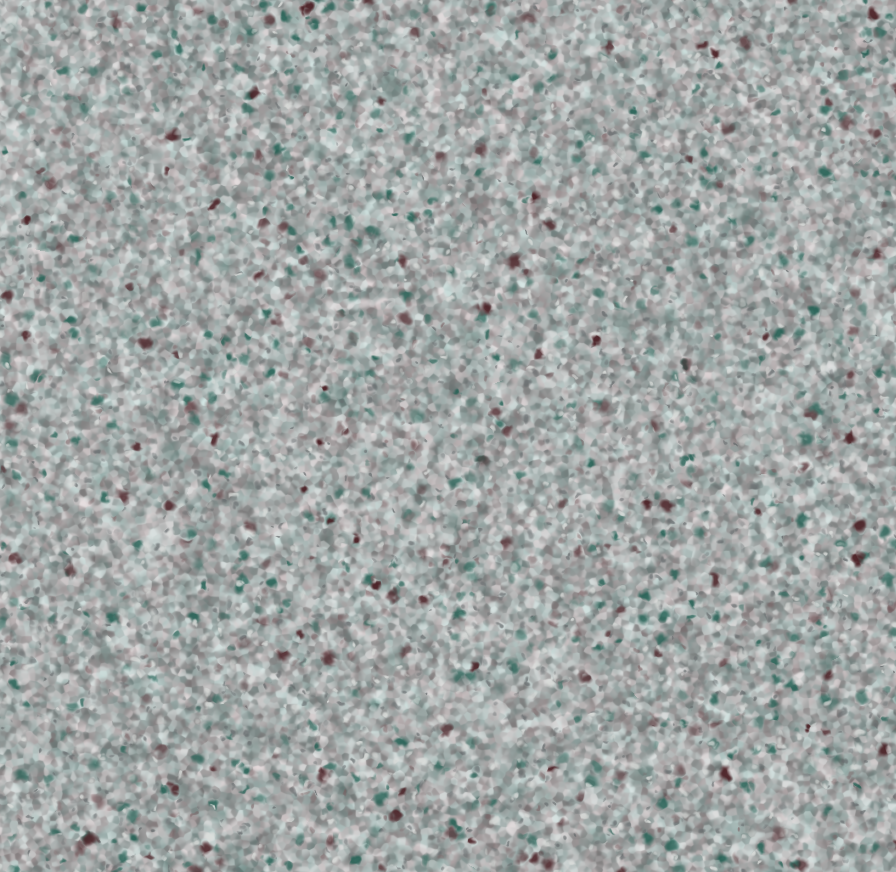
Reproduce this texture procedurally as a WebGL 2 fragment shader.

```glsl
#version 300 es
precision highp float;

uniform vec2 u_resolution;
out vec4 fragColor;

vec3 hash3(vec2 cell, float seed) {
    vec3 q = fract(cell.xyx * vec3(0.1031, 0.1030, 0.0973) + seed * 0.137);
    q += dot(q, q.yxz + 33.33);
    return fract((q.xxy + q.yzz) * q.zyx);
}

// Soft cellular noise: random values blended by distance to jittered cell centres
vec3 grain(vec2 p, float seed) {
    vec2 base = floor(p);
    vec3 sum = vec3(0.0);
    float total = 0.0;
    for (int y = -1; y <= 1; y++) {
        for (int x = -1; x <= 1; x++) {
            vec2 cell = base + vec2(x, y);
            vec2 d = p - cell - hash3(cell, seed).xy;
            float weight = exp(-6.0 * dot(d, d));
            sum += weight * hash3(cell, seed + 3.7);
            total += weight;
        }
    }
    return sum / total;
}

// Coverage of soft round chips, present in a share of the cells
float specks(vec2 p, float density, float seed) {
    vec2 base = floor(p);
    float cover = 0.0;
    for (int y = -1; y <= 1; y++) {
        for (int x = -1; x <= 1; x++) {
            vec2 cell = base + vec2(x, y);
            vec3 h = hash3(cell, seed);
            float radius = mix(0.2, 0.42, hash3(cell, seed + 5.3).x);
            float dist = length(p - cell - 0.1 - 0.8 * h.xy);
            float strength = mix(1.0, 0.35, h.z / density) * step(h.z, density);
            cover = max(cover, strength * (1.0 - smoothstep(0.25 * radius, radius, dist)));
        }
    }
    return cover;
}

void main() {
    vec2 p = gl_FragCoord.xy / u_resolution.y;

    // Grey ground of fine and medium grains
    vec3 fine = grain(p * 155.0, 1.0);
    vec3 medium = grain(p * 88.0, 2.0);
    float tone = 0.667 + 0.26 * (fine.x - 0.5) + 0.19 * (medium.x - 0.5);
    vec3 color = tone + vec3(-0.012, 0.006, 0.004);
    color += vec3(0.045, -0.02, -0.012) * (fine.y + medium.y - 1.0);

    // Slow drift of chip density, and ragged chip outlines
    float drift = sin(p.x * 9.0 + 2.0 * sin(p.y * 7.0)) * sin(p.y * 11.0 + 1.5 * sin(p.x * 8.0 + 1.0));
    vec2 q = p + 0.006 * (medium.yz - 0.5) + 0.004 * (fine.yz - 0.5);

    // Green haze, then grey, green, pale and maroon chips
    float haze = specks(q * 21.0 + 3.3, 0.4 + 0.15 * drift, 11.0);
    color = mix(color, vec3(0.30, 0.45, 0.42), 0.33 * haze);
    color = mix(color, vec3(0.40, 0.42, 0.43), 0.75 * specks(q * 76.0, 0.24, 23.0));
    color = mix(color, vec3(0.12, 0.37, 0.32), 0.85 * specks(q * 43.0 + 7.1, 0.31 + 0.08 * drift, 37.0));
    color = mix(color, vec3(0.86, 0.87, 0.86), 0.85 * specks(q * 62.0 + 1.7, 0.24, 41.0));
    color = mix(color, vec3(0.47, 0.36, 0.37), 0.6 * specks(q * 58.0 + 5.9, 0.12, 53.0));
    color = mix(color, vec3(0.29, 0.12, 0.14), 0.95 * specks(q * 38.0 + 9.2, 0.12 + 0.03 * drift, 67.0));

    fragColor = vec4(clamp(color, 0.0, 1.0), 1.0);
}
```
